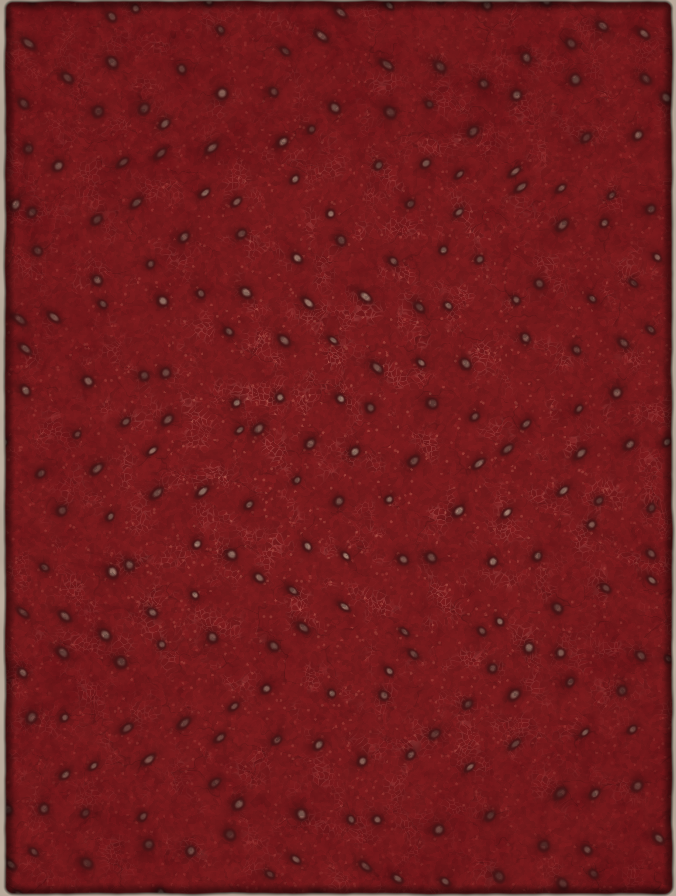
Write a WebGL 2 fragment shader that draws this texture.

```glsl
#version 300 es
precision highp float;

uniform vec2 u_resolution;
out vec4 fragColor;

vec2 hash2(vec2 p) {
    vec3 q = fract(p.xyx * vec3(0.1031, 0.1030, 0.0973));
    q += dot(q, q.yzx + 33.33);
    return fract((q.xx + q.yz) * q.zy);
}

// Jittered cells: xy = offset from nearest point, z = border distance, w = cell id
vec4 cells(vec2 p, float jitter) {
    vec2 base = floor(p), nearest = vec2(0.0);
    float first = 9.0, second = 9.0, id = 0.0;
    for (int j = -1; j <= 1; j++)
    for (int i = -1; i <= 1; i++) {
        vec2 cell = base + vec2(i, j);
        vec2 seed = hash2(cell + 17.0);
        vec2 offset = p - cell - 0.5 - jitter * (seed - 0.5);
        float d = length(offset);
        if (d < first) {
            second = first;
            first = d;
            nearest = offset;
            id = hash2(cell + 71.0).x;
        } else second = min(second, d);
    }
    return vec4(nearest, second - first, id);
}

// Layered sines, roughly -1 to 1
float waves(vec2 p) {
    float sum = 0.0, amp = 0.5;
    for (int i = 0; i < 4; i++) {
        p = mat2(0.8, 0.6, -0.6, 0.8) * p * 1.7 + 3.1;
        sum += amp * sin(p.x + 1.3 * sin(p.y)) * cos(p.y + sin(0.7 * p.x));
        amp *= 0.65;
    }
    return sum;
}

float boxDistance(vec2 p, vec2 halfSize, float radius) {
    vec2 q = abs(p) - halfSize + radius;
    return length(max(q, 0.0)) + min(max(q.x, q.y), 0.0) - radius;
}

void main() {
    float pixel = 1.0 / u_resolution.y;
    vec2 p = gl_FragCoord.xy * pixel;
    float aspect = u_resolution.x * pixel;
    vec2 fromCentre = p - vec2(0.52 * aspect, 0.49);
    float glow = exp(-5.5 * dot(fromCentre, fromCentre));

    // Leather base with soft mottling
    float broad = waves(p * 14.0);
    float mottle = waves(p * 55.0 + broad);
    float tone = 0.48 + 0.5 * glow + 0.22 * broad + 0.3 * mottle;
    vec3 colour = mix(vec3(0.415, 0.068, 0.088), vec3(0.475, 0.102, 0.112),
                      smoothstep(0.0, 1.0, tone));

    // Fine pebbled grain and long shallow creases
    vec2 warp = 0.006 * vec2(waves(p * 40.0), waves(p * 40.0 + 9.0));
    vec4 grain = cells((p + warp) * 170.0, 1.0);
    vec4 speck = cells(p * 260.0 + 40.0, 1.0);
    vec4 crease = cells((p + 2.0 * warp) * vec2(21.0, 34.0), 1.0);
    colour *= 0.96 + 0.1 * (grain.w - 0.3) + 0.07 * (speck.w - 0.5);
    float creaseLine = 1.0 - smoothstep(0.0, 0.07, crease.z);
    colour *= 1.0 - 0.13 * creaseLine * smoothstep(-0.1, 0.6, waves(p * 24.0 + 5.0));

    // Pale glossy veins, strongest in the middle
    float vein = 1.0 - smoothstep(0.02, 0.3, grain.z);
    float patches = smoothstep(-0.1, 0.8, waves(p * 32.0 + 20.0));
    colour += vec3(0.09, 0.10, 0.09) * vein * patches * (0.25 + 0.9 * glow);
    float fleck = smoothstep(0.92, 1.0, speck.w) * (1.0 - smoothstep(0.2, 0.6, length(speck.xy)));
    colour += vec3(0.09, 0.11, 0.08) * fleck * (0.2 + glow);

    // Quill bumps in staggered rows
    float spacing = 0.056;
    vec2 grid = p / spacing;
    grid.x += 0.4 * sin(grid.y * 1.1);
    grid.y += 0.3 * sin(grid.x * 0.9);
    vec4 quill = cells(grid + vec2(0.3, 0.7), 0.72);
    vec2 local = quill.xy * spacing + 0.15 * warp;
    float size = 0.8 + 0.35 * quill.w;
    float d = length(local) / size;
    float halo = exp(-pow(length(local + vec2(0.001, -0.001)) / (size * 0.0095), 2.0));
    colour *= 1.0 - 0.3 * halo;
    colour = mix(colour, vec3(0.27, 0.075, 0.08), 0.85 * (1.0 - smoothstep(0.0045, 0.0085, d)));
    float core = 1.0 - smoothstep(0.0018, 0.0052, length(local - vec2(0.0006, 0.0004)) / size);
    float shine = clamp(0.1 + 0.55 * fract(quill.w * 7.3) + 0.45 * glow, 0.0, 1.0);
    vec3 tip = mix(vec3(0.33, 0.17, 0.16), vec3(0.58, 0.45, 0.40), shine);
    colour = mix(colour, tip * (0.85 + 0.3 * speck.w), core * (0.45 + 0.5 * shine));

    // Cover edge, rounded and shaded, over a pale backing
    vec2 low = vec2(0.0065, 0.003), high = vec2(aspect - 0.005, 0.998);
    float edge = boxDistance(p - 0.5 * (low + high), 0.5 * (high - low), 0.008);
    edge += 0.0012 * waves(p * 20.0);
    colour *= 1.0 - 0.42 * smoothstep(-0.012, -0.001, edge);
    vec3 backing = vec3(0.75, 0.69, 0.63) * (0.96 + 0.05 * broad);
    backing *= mix(0.5, 1.0, smoothstep(0.0, 0.0035, edge));
    colour = mix(colour, backing, smoothstep(-pixel, pixel, edge));

    fragColor = vec4(clamp(colour, 0.0, 1.0), 1.0);
}
```
